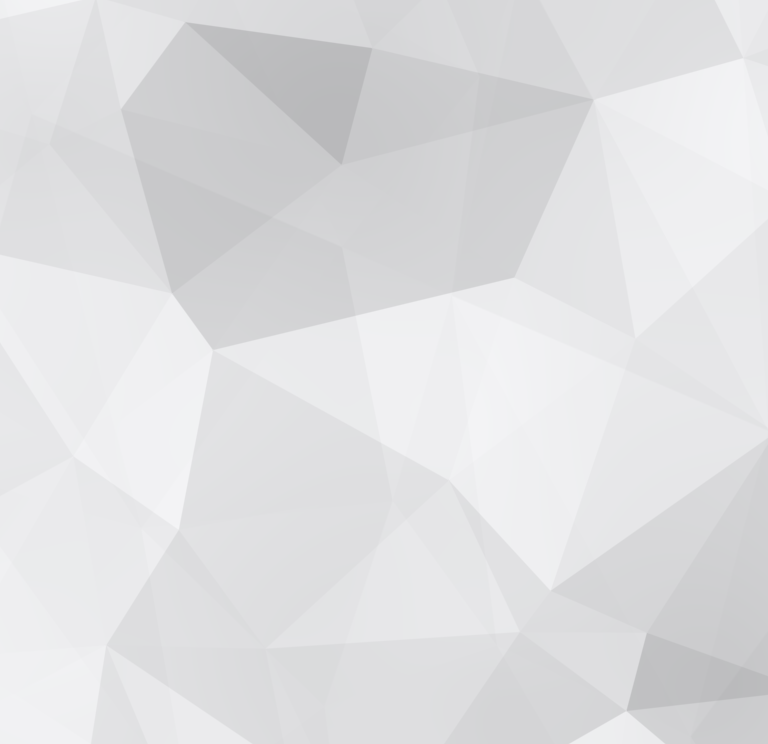
Reproduce this background procedurally as a WebGL 2 fragment shader.

```glsl
#version 300 es
precision highp float;
// Pale low-poly backdrop: a jittered grid is split into flat triangles, each
// shaded from a soft field of light and dark areas at its centre. A second,
// stretched mesh lays faint translucent shards over the first.

uniform vec2 u_resolution;
out vec4 fragColor;

const float PAPER = 0.912;
const float JITTER = 0.84;

// Light and dark areas: centre x, centre y, radius, change of brightness
const int AREA_COUNT = 11;
const vec4 AREAS[AREA_COUNT] = vec4[](
    vec4(0.43, 0.84, 0.21, -0.220), vec4(0.80, 0.90, 0.14, -0.075),
    vec4(0.97, 0.09, 0.16, -0.165), vec4(0.40, 0.14, 0.19, -0.070),
    vec4(0.05, 0.82, 0.11, -0.095), vec4(0.68, 0.04, 0.11, -0.080),
    vec4(0.20, 0.40, 0.18, 0.035), vec4(0.63, 0.42, 0.11, 0.045),
    vec4(0.07, 1.00, 0.10, 0.060), vec4(1.02, 0.84, 0.12, 0.045),
    vec4(0.85, 0.38, 0.18, -0.035));

vec2 hash2(vec2 cell, float seed) {
    vec3 q = fract((cell.xyx + seed) * vec3(0.1031, 0.1030, 0.0973));
    q += dot(q, q.yzx + 33.33);
    return fract((q.xx + q.yz) * q.zy);
}

// Brightness of the soft light field at a canvas position
float lightField(vec2 p) {
    float light = PAPER;
    for (int i = 0; i < AREA_COUNT; i++) {
        vec2 offset = (p - AREAS[i].xy) / AREAS[i].z;
        light += AREAS[i].w * exp(-dot(offset, offset));
    }
    return light;
}

vec2 meshVertex(vec2 cell, float seed) {
    return cell + 0.5 + JITTER * (hash2(cell, seed) - 0.5);
}

// Signed distance to the line a-b, positive on its left
float lineDistance(vec2 p, vec2 a, vec2 b) {
    vec2 along = normalize(b - a);
    return along.x * (p.y - a.y) - along.y * (p.x - a.x);
}

// Smooth coverage of a triangle of either winding
float triangleCover(vec2 p, vec2 a, vec2 b, vec2 c, float blur) {
    float winding = sign(lineDistance(c, a, b));
    float inside = min(min(winding * lineDistance(p, a, b),
                           winding * lineDistance(p, b, c)),
                       winding * lineDistance(p, c, a));
    return smoothstep(-blur, blur, inside);
}

// Facet brightness times coverage, and the coverage itself
vec2 facet(vec2 p, vec2 a, vec2 b, vec2 c, vec2 id, float seed,
           mat2 toCanvas, float fieldShare, float spread, float blur) {
    float cover = triangleCover(p, a, b, c, blur);
    if (cover <= 0.0) return vec2(0.0);
    vec2 centre = (a + b + c) / 3.0;
    vec2 rnd = hash2(id, seed + 7.3) - 0.5;
    vec2 slope = hash2(id, seed + 19.1) - 0.5;
    float shade = spread * (rnd.x + 0.6 * dot(slope, p - centre));
    if (fieldShare > 0.0) {
        shade += fieldShare * mix(lightField(toCanvas * centre),
                                  lightField(toCanvas * p), 0.16);
    }
    return vec2(shade, 1.0) * cover;
}

// Triangulated jittered grid, each cell cut along its shorter diagonal
float facetMesh(vec2 canvas, mat2 frame, float seed, float fieldShare,
                float spread, float pixel) {
    vec2 p = frame * canvas;
    mat2 toCanvas = inverse(frame);
    float blur = 0.9 * pixel * length(frame[0]);
    vec2 home = floor(p - 0.5);
    vec2 total = vec2(0.0, 1e-4);
    for (int y = -1; y <= 1; y++) {
        for (int x = -1; x <= 1; x++) {
            vec2 cell = home + vec2(x, y);
            vec2 a = meshVertex(cell, seed);
            vec2 b = meshVertex(cell + vec2(1, 0), seed);
            vec2 c = meshVertex(cell + vec2(1, 1), seed);
            vec2 d = meshVertex(cell + vec2(0, 1), seed);
            bool cutAC = distance(a, c) < distance(b, d);
            vec2 apex = cutAC ? c : d;
            vec2 start = cutAC ? a : b;
            total += facet(p, a, b, apex, cell, seed, toCanvas,
                           fieldShare, spread, blur);
            total += facet(p, start, c, d, cell + 31.0, seed, toCanvas,
                           fieldShare, spread, blur);
        }
    }
    return total.x / total.y;
}

mat2 rotation(float angle) {
    float c = cos(angle), s = sin(angle);
    return mat2(c, s, -s, c);
}

void main() {
    vec2 canvas = gl_FragCoord.xy / u_resolution.y;
    float pixel = 1.0 / u_resolution.y;

    // Main facets, then the faint long shards
    float shade = facetMesh(canvas, 4.3 * rotation(0.42), 3.0, 1.0, 0.055, pixel);
    mat2 shardFrame = mat2(4.2, 0.0, 0.0, 2.3) * rotation(-0.35);
    shade += facetMesh(canvas, shardFrame, 11.0, 0.0, 0.028, pixel);

    // Cool grey tint
    vec3 colour = vec3(shade) + vec3(-0.001, 0.0, 0.007);
    fragColor = vec4(clamp(colour, 0.0, 0.975), 1.0);
}
```
